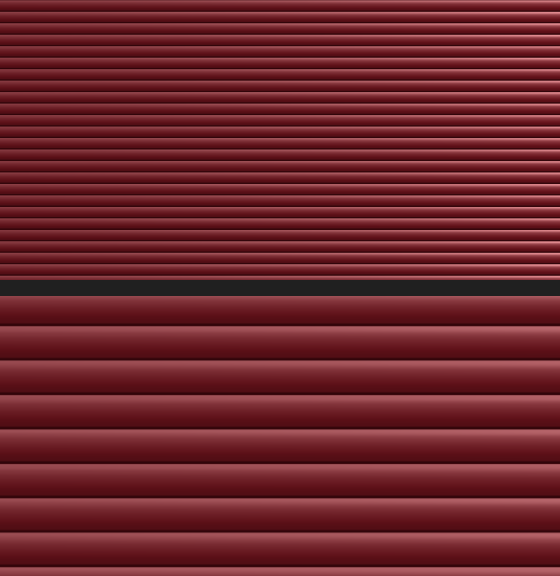
Top: the whole. Bottom: its middle third, enlarged.
Give the GLSL for this texture, as a Shadertoy shader.

```glsl
// Horizontal dark red roller-shutter slats with a soft sheen that grows to the right.
#define SLATS 24.4
#define GAP_WIDTH 0.11
#define SHEEN_DEPTH 0.74
#define STREAKS 14.0
#define STREAK_AMOUNT 0.10
#define SLAT_VARIATION 0.14
#define BODY_COLOR vec3(0.365, 0.062, 0.092)
#define GAP_COLOR vec3(0.19, 0.020, 0.038)
#define SHEEN_COLOR vec3(0.38, 0.37, 0.36)

float hash(vec2 p) {
    p = fract(p * vec2(0.1731, 0.3117));
    p += dot(p, p.yx + 19.19);
    return fract((p.x + p.y) * p.x * 7.13);
}

float valueNoise(vec2 p) {
    vec2 cell = floor(p);
    vec2 f = fract(p);
    f = f * f * (3.0 - 2.0 * f);
    float low = mix(hash(cell), hash(cell + vec2(1.0, 0.0)), f.x);
    float high = mix(hash(cell + vec2(0.0, 1.0)), hash(cell + vec2(1.0, 1.0)), f.x);
    return mix(low, high, f.y);
}

// Light on one slat: t runs from its top (0) to its bottom (1).
float slatSheen(float t, float x) {
    float broad = pow(max(1.0 - t / SHEEN_DEPTH, 0.0), 1.35);
    float crest = exp(-pow((t - 0.10) / 0.13, 2.0));
    return broad * (0.52 + 0.38 * x) + crest * (0.02 + 0.50 * x * x);
}

void mainImage(out vec4 fragColor, in vec2 fragCoord) {
    vec2 uv = fragCoord / iResolution.xy;
    float rows = (1.0 - uv.y) * SLATS;
    float slat = floor(rows);
    float t = fract(rows);
    float pixel = SLATS / iResolution.y;

    // Slight differences between slats and fine lengthwise streaks
    float variation = 1.0 + SLAT_VARIATION * (hash(vec2(slat, 7.0)) - 0.5);
    float streak = valueNoise(vec2(uv.x * 3.0, rows * STREAKS)) - 0.5;

    // Rounded face
    float sheen = slatSheen(t, uv.x) * variation * (1.0 + STREAK_AMOUNT * streak);
    vec3 body = BODY_COLOR * (0.98 + 0.10 * uv.x * uv.x);
    body *= 1.0 - 0.12 * smoothstep(0.62, 0.9, t);
    vec3 color = body + SHEEN_COLOR * sheen;

    // Shadowed joint, centred just above the next slat
    float jointDistance = abs(fract(t + 0.53) - 0.5);
    float joint = 1.0 - smoothstep(0.0, GAP_WIDTH * 0.5 + pixel * 0.7, jointDistance);
    color = mix(color, GAP_COLOR, joint);

    fragColor = vec4(clamp(color, 0.0, 1.0), 1.0);
}
```
